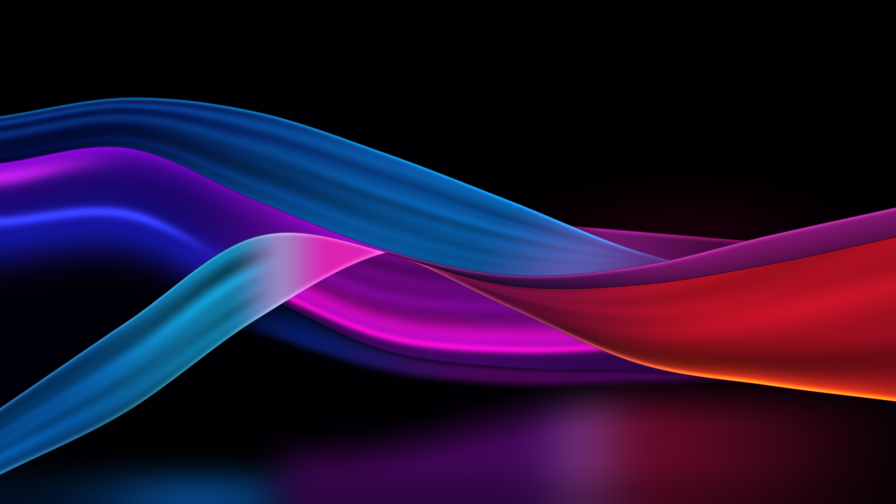
A Shadertoy shader for this background:

```glsl
// Smooth ramp, also valid with a > b
float ramp(float a, float b, float x) {
  float t = clamp((x - a) / (b - a), 0., 1.);
  return t * t * (3. - 2. * t);
}

float corner(vec2 cell, vec2 f, vec2 c) {
  float a = 6.2832 * fract(sin(dot(cell + c, vec2(127.1, 311.7))) * 43758.5);
  return dot(vec2(cos(a), sin(a)), f - c);
}

// Gradient noise
float noise(vec2 p) {
  vec2 i = floor(p), f = fract(p), u = f * f * (3. - 2. * f);
  return mix(mix(corner(i, f, vec2(0)), corner(i, f, vec2(1, 0)), u.x),
             mix(corner(i, f, vec2(0, 1)), corner(i, f, vec2(1)), u.x), u.y);
}

// Smooth height through eight evenly spaced knots
float curve(float x, vec4 l, vec4 r) {
  float k[8] = float[8](l.x, l.y, l.z, l.w, r.x, r.y, r.z, r.w);
  float g = clamp(x, 0., 1.) * 7.;
  int i = min(int(g), 6);
  float t = g - float(i), b = k[i], c = k[i + 1];
  float a = i > 0 ? k[max(i - 1, 0)] : 2. * b - c;
  float d = i < 6 ? k[min(i + 2, 7)] : 2. * c - b;
  return b + .5 * t * (c - a + t * (2. * a - 5. * b + 4. * c - d + t * (3. * (b - c) + d - a)));
}

float band(float y, float low, float high, float soft) {
  return ramp(-soft, soft, y - low) * ramp(-soft, soft, high - y);
}

float glow(float d, float width) {
  return exp(-d * d / (width * width));
}

float across(float y, float low, float high) {
  return clamp((high - y) / max(high - low, .004), 0., 1.);
}

// Coloured reflections on the dark floor
vec3 floorLight(float x, float y) {
  float top = mix(.16, .27, ramp(.35, .7, x));
  vec3 cool = mix(vec3(0, .05, .11), vec3(.02, .25, .48), glow(x - .22, .11)) * ramp(.12, 0., y);
  vec3 warm = mix(vec3(.25, .02, .33), vec3(.38, .03, .15), ramp(.6, .74, x));
  warm += vec3(.13) * glow(x - .65, .05);
  warm *= ramp(1.08, .7, x) * (.7 + .3 * ramp(0., .1, y));
  return mix(cool, warm, ramp(.27, .36, x)) * ramp(top, top - .13, y);
}

void mainImage(out vec4 fragColor, in vec2 fragCoord) {
  vec2 uv = fragCoord / iResolution.xy;
  float x = uv.x, y = uv.y, soft = 1.2 / iResolution.y;

  // Ribbon edges
  float blueTop = curve(x, vec4(.769, .806, .778, .697), vec4(.6, .5, .444, .421));
  float violetTop = curve(x, vec4(.676, .706, .602, .505), vec4(.454, .472, .532, .588));
  float redTop = curve(x, vec4(.6, .6, .56, .498), vec4(.433, .435, .475, .53));
  float frontTop = curve(x, vec4(.19, .363, .53, .5), vec4(.387, .278, .236, .204));
  float cyanLow = curve(x, vec4(.058, .185, .366, .498), vec4(.507, .52, .52, .52));
  float foldLow = curve(x, vec4(.6, .52, .42, .306), vec4(.271, .264, .248, .24));
  float foldLine = curve(x, vec4(.62, .54, .438, .333), vec4(.306, .315, .33, .34));
  float shadeLow = curve(x, vec4(.45, .41, .34, .264), vec4(.236, .241, .247, .24));
  float crease = curve(x, vec4(.56, .575, .46, .4), vec4(.3)) - y;
  float wedgeTop = .56 - .15 * max(x - .58, 0.);

  // Background
  vec3 col = vec3(.002, 0, .008) + floorLight(x, y);
  col += vec3(.09, 0, .035) * glow(x - .76, .13) * glow(y - .54, .07);

  // Translucent violet wedge
  vec3 wedge = mix(vec3(.42, .08, .42), vec3(.25, .02, .2), ramp(.68, .84, x));
  wedge += vec3(.3, .05, .2) * glow(y - wedgeTop, .006);
  col = mix(col, wedge, band(y, violetTop, wedgeTop, soft) * ramp(.6, .68, x));

  // Blue back ribbon
  float s = across(y, violetTop, blueTop), lit = ramp(.12, .56, x + .1 * s);
  vec3 blue = mix(vec3(.01, .05, .27), vec3(.03, .36, .66), lit);
  blue *= .86 + .4 * noise(vec2(x * 2., s * 9.));
  blue += vec3(.02, .17, .3) * (glow(s - .15, .07) + .8 * glow(s - .4, .09)) * (1. - .5 * lit);
  blue -= vec3(.01, .12, .16) * glow(s - .26, .06) * lit;
  blue = mix(blue, vec3(.45, .36, .72), .75 * ramp(.56, .7, x + .06 * s));
  blue += vec3(.05, .38, .48) * glow(blueTop - y, .005);
  col = mix(col, blue, band(y, violetTop, blueTop, soft) * (1. - .7 * ramp(.64, .75, x)));

  // Violet sheet and its blue inner crease
  float depth = violetTop - y;
  vec3 sheet = mix(vec3(.07, .02, .38), vec3(.38, .03, .55), ramp(.18, .4, x));
  sheet *= mix(1., .08, ramp(0., .15, crease));
  sheet += vec3(.5, 0, .52) * exp(-max(depth, 0.) / .03) * (1. - .5 * ramp(.1, .3, x));
  sheet += vec3(.5, .1, .35) * glow(depth - .03, .018) * ramp(.16, 0., x);
  sheet += vec3(.14, .2, .5) * glow(crease, .011) * ramp(.26, .15, x);
  sheet += vec3(.01, .06, .26) * glow(crease - .03, .05);
  col = mix(col, sheet, band(y, frontTop, violetTop, soft) * ramp(.48, .43, x));

  // Dim sheet below the magenta fold
  vec3 shade = mix(vec3(.02, .1, .38), vec3(.26, .02, .32), ramp(.32, .55, x));
  shade *= .45 + .6 * glow(y - shadeLow - .02, .03);
  col = mix(col, shade, band(y, shadeLow, min(foldLow, frontTop), .012) * ramp(.22, .34, x));

  // Magenta fold
  float f = y - foldLine;
  vec3 fold = mix(vec3(.2, .02, .33), vec3(.42, .02, .5), ramp(-.03, .02, f));
  fold *= .95 + .5 * noise(vec2(x * 3., f * 32.));
  fold += vec3(.5, .02, .32) * (glow(f, .008) + .7 * glow(f - .03, .025));
  col = mix(col, fold, band(y, foldLow, frontTop, soft) * ramp(.29, .32, x));

  // Red sheet with an orange rim
  float r = across(y, frontTop, redTop), rim = y - frontTop, heat = ramp(.6, .86, x);
  vec3 red = mix(vec3(.4, .05, .27), vec3(.67, .06, .13), ramp(.5, .8, x));
  red *= 1. - .4 * ramp(.4, .9, r) + .35 * noise(vec2(x * 3., r * 5. + x * 3.));
  red += vec3(.75, .32, .02) * heat * exp(-max(rim, 0.) / .017);
  red += mix(vec3(.4, .2, .3), vec3(.5, .4, .05), heat) * glow(rim, .006);
  col = mix(col, red, band(y, frontTop, redTop, soft) * ramp(.42, .46, x));

  // Narrow purple ribbon
  vec3 purple = mix(vec3(.2, .06, .28), vec3(.5, .08, .43), ramp(.55, .8, x));
  purple *= 1.1 - .45 * across(y, redTop, violetTop);
  purple += vec3(.28, .12, .25) * glow(depth, .005);
  col = mix(col, purple, band(y, redTop, violetTop, soft) * ramp(.4, .46, x));

  // Cyan front ribbon turning pink at the twist
  float c = across(y, cyanLow, frontTop);
  vec3 cyan = mix(vec3(.02, .33, .63), vec3(.07, .56, .76), ramp(.05, .25, x));
  cyan *= .87 + .5 * noise(vec2(x * 3., c * 6.)) - .3 * glow(c - .2, .14);
  cyan = mix(cyan, vec3(.62, .52, .77), ramp(.25, .32, x));
  cyan = mix(cyan, vec3(.86, .14, .7), ramp(.31, .37, x));
  cyan += vec3(.16, .22, .2) * (glow(y - cyanLow, .007) + glow(frontTop - y, .005));
  col = mix(col, cyan, band(y, cyanLow, frontTop, soft) * ramp(.45, .42, x));

  fragColor = vec4(clamp(col, 0., 1.), 1);
}
```
